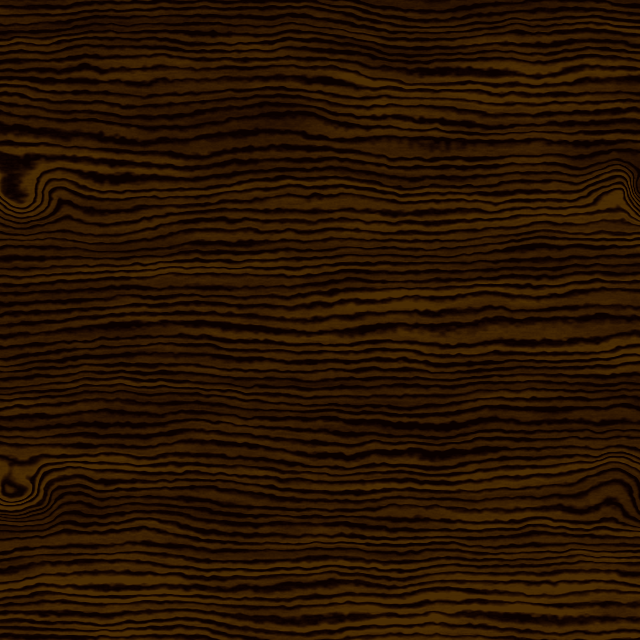
This texture is drawn by a WebGL 2 fragment shader. Its source:

```glsl
#version 300 es
precision highp float;
// Dark wood with fine, wavy, nearly horizontal growth rings and two knots.
// A warped height gives the ring phase; each ring is a soft-edged band whose
// tone is varied by stretched noise, then mapped from near-black to brown.

uniform vec2 u_resolution;
out vec4 fragColor;

float hash(vec2 cell) {
    vec3 q = fract(cell.xyx * vec3(0.1031, 0.1030, 0.0973));
    q += dot(q, q.yzx + 33.33);
    return fract((q.x + q.y) * q.z);
}

// Smooth value noise from -1 to 1.
float noise(vec2 p) {
    vec2 cell = floor(p);
    vec2 f = fract(p);
    f = f * f * (3.0 - 2.0 * f);
    float low = mix(hash(cell), hash(cell + vec2(1, 0)), f.x);
    float high = mix(hash(cell + vec2(0, 1)), hash(cell + vec2(1, 1)), f.x);
    return 2.0 * mix(low, high, f.y) - 1.0;
}

// Height of the grain line through p, bent by waves and pushed apart by knots.
float grainHeight(vec2 p) {
    float y = p.y;
    y += 0.013 * noise(p * vec2(4.5, 4.0) + 11.0);
    y += 0.0055 * noise(p * vec2(13.0, 11.0) + 37.0);
    y += 0.0023 * noise(p * vec2(31.0, 28.0) + 71.0);
    y += 0.0014 * noise(p * vec2(75.0, 80.0) + 19.0);
    for (int i = 0; i < 2; i++) {
        vec2 d = p - vec2(0.015, 0.235 + 0.465 * float(i));
        d.x = fract(d.x + 0.5) - 0.5;
        d += 0.012 * vec2(noise(p * 24.0 + 5.0), noise(p * 24.0 + 53.0));
        float pull = exp(-dot(d * vec2(13.0, 24.0), d * vec2(13.0, 24.0)));
        y += pull * (0.055 * sin(d.x * 32.0 + 1.0) - 0.75 * d.y);
    }
    return y;
}

void main() {
    vec2 p = gl_FragCoord.xy / u_resolution.y;

    // Ring phase, with uneven spacing and rings that pinch and split
    float y = grainHeight(p);
    float phase = 66.0 * y;
    phase += 1.5 * noise(vec2(p.x * 0.9, y * 11.0) + 3.0);
    phase += 0.42 * noise(vec2(p.x * 6.0, y * 42.0) + 29.0);
    phase += 0.09 * noise(p * vec2(120.0, 190.0) + 61.0);

    // Bright band inside each ring, crisp below and softer above
    float f = fract(phase);
    float gap = 0.08 * noise(vec2(p.x * 16.0, phase * 0.7) + 83.0);
    float band = smoothstep(0.04, 0.27, f + gap)
               * (1.0 - smoothstep(0.55, 0.98, f - gap));

    // Tone along the rings, broad dark zones, fibres and fine grain
    float ringTone = noise(vec2(p.x * 5.0, phase * 0.8) + 47.0);
    float broad = noise(vec2(p.x * 1.6, y * 15.0) + 97.0);
    float streak = noise(vec2(p.x * 22.0, phase * 3.5) + 13.0);
    float fibre = noise(p * vec2(110.0, 420.0) + 7.0);
    float grain = noise(p * vec2(390.0, 510.0) + 23.0);
    float tone = band * (0.77 + 0.24 * ringTone + 0.12 * broad);
    tone += 0.07 * broad + 0.10 * streak + 0.07 * fibre + 0.05 * grain - 0.01;
    tone = clamp(tone, 0.0, 1.0);

    // Near-black through reddish brown to olive brown
    vec3 color = mix(vec3(0.034, 0.003, 0.0), vec3(0.285, 0.172, 0.012),
                     vec3(tone, pow(tone, 1.25), sqrt(tone)));
    fragColor = vec4(color, 1.0);
}
```
